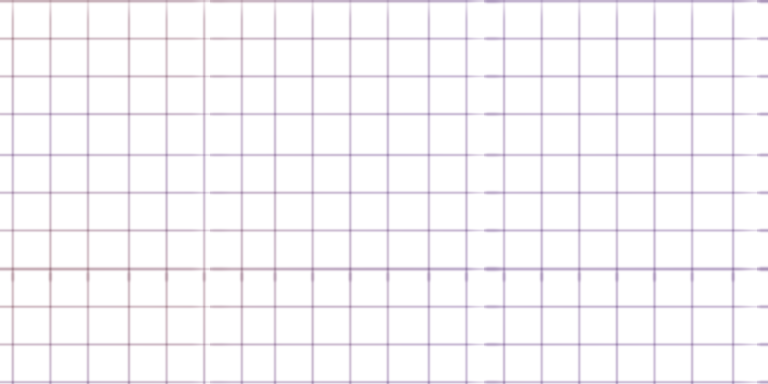
Reproduce this pattern procedurally as a WebGL 2 fragment shader.

```glsl
#version 300 es
precision highp float;
// Hand-ruled graph paper: soft tinted strokes in tiles of seven cells.
// Each stroke is a Gaussian line; strokes thin out and overlap at tile seams,
// and layered sines drift the ink between warm rose and cool violet.
uniform vec2 u_resolution;
out vec4 fragColor;

// Lengths are in grid cells, measured from the top left corner.
const float CELLS_DOWN = 10.21;
const int COLUMNS = 21;
const int ROWS = 11;
const float FIRST_COLUMN = 0.34;
const float COLUMN_KINK = 0.09;    // extra gap after every eighth column
const float COLUMN_SLIP = 0.117;   // narrower gap at the seventh column
const float FIRST_ROW = 0.025;
const float ROW_STEP = 1.003;
const float ROW_KINK = 0.085;      // extra gap at the middle of a tile
const float TILE_HEIGHT = 7.128;
const float TILE_WIDTH = 7.274;
const float FIRST_SEAM = 5.59;
const float LINE_RADIUS = 0.034;
const float BOLD_RADIUS = 0.043;
const float LINE_INK = 0.92;
const float BOLD_INK = 1.3;
const vec3 PAPER = vec3(1.0);
const vec3 VIOLET = vec3(0.765, 0.705, 0.815);
const vec3 ROSE = vec3(0.80, 0.715, 0.745);
const float TAU = 6.28318;

// Soft line profile, widened to the pixel size while keeping its total ink.
float stroke(float d, float radius, float px) {
    float r = sqrt(radius * radius + 0.16 * px * px);
    return LINE_INK * radius / r * exp(-d * d / (r * r));
}

// Ink hue: rose bands on the left give way to violet on the right.
vec3 inkColor(vec2 p) {
    float band = 0.5 + 0.5 * cos(TAU * (p.y - 0.5) / TILE_HEIGHT + 0.25 * sin(p.x));
    float side = 1.0 - smoothstep(3.0, 13.5, p.x);
    float warmth = side * mix(0.2, 1.0, band) + 0.06 * sin(p.x * 1.3 + p.y * 0.9);
    return mix(VIOLET, ROSE, clamp(warmth, 0.0, 1.0));
}

float columnInk(vec2 p, float px) {
    // Strokes fade in at the top and overlap in a dark drop at the next tile.
    float drop = smoothstep(0.03, 0.18, p.y - TILE_HEIGHT)
               * (1.0 - smoothstep(0.28, 0.42, p.y - TILE_HEIGHT));
    float fade = mix(0.4, 1.0, smoothstep(0.0, 0.6, p.y));
    float radius = LINE_RADIUS * (1.0 + 0.2 * drop);
    float ink = 0.0;
    for (int i = 0; i < COLUMNS; i++) {
        float n = float(i);
        float x = FIRST_COLUMN + n + COLUMN_KINK * floor((n + 5.0) / 8.0)
                - COLUMN_SLIP * step(7.0, n);
        float wear = 0.95 + 0.05 * sin(n * 2.4 + p.y * 0.8);
        ink += stroke(p.x - x, radius, px) * wear;
    }
    return ink * fade * (1.0 + 0.6 * drop);
}

float rowInk(vec2 p, float px) {
    // Each stroke begins with a blunt blob and tapers towards the next seam.
    float along = (p.x - FIRST_SEAM) / TILE_WIDTH;
    float t = fract(along) * TILE_WIDTH;
    float left = TILE_WIDTH - t;
    float strength = along < 0.0 ? 0.0 : (along < 1.0 ? 0.35 : 1.0);
    float blob = strength * smoothstep(0.0, 0.12, t) * (1.0 - smoothstep(0.25, 0.6, t));
    float taper = smoothstep(0.0, 0.55, left);
    float ink = 0.0;
    for (int j = 0; j < ROWS; j++) {
        float tile = floor(float(j) / 7.0);
        float m = float(j) - 7.0 * tile;
        float y = FIRST_ROW + tile * TILE_HEIGHT + m * ROW_STEP + ROW_KINK * step(4.0, m);
        float bold = 1.0 - step(0.5, m);
        float radius = mix(LINE_RADIUS, BOLD_RADIUS, bold);
        radius *= mix(0.8, 1.0, taper) * (1.0 + 0.2 * blob);
        float wear = 0.96 + 0.04 * sin(float(j) * 1.9 + p.x * 0.7);
        ink += stroke(p.y - y, radius, px) * wear * mix(1.0, BOLD_INK, bold);
    }
    return ink * mix(0.5, 1.0, taper) * (1.0 + 0.35 * blob);
}

void main() {
    float px = CELLS_DOWN / u_resolution.y;
    vec2 p = vec2(gl_FragCoord.x, u_resolution.y - gl_FragCoord.y) * px;

    // Translucent ink: densities add where strokes cross.
    float density = columnInk(p, px) + rowInk(p, px);
    vec3 color = PAPER * pow(inkColor(p), vec3(density));
    fragColor = vec4(color, 1.0);
}
```
